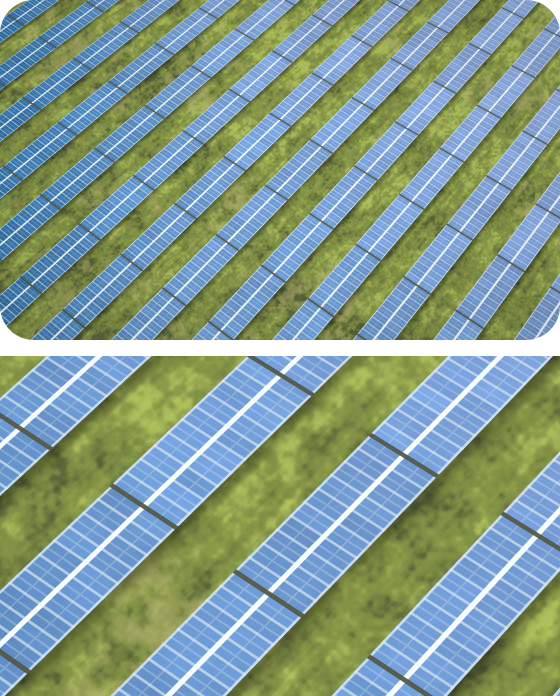
Top, the full canvas; bottom, a detail of the centre.
Reproduce this pattern procedurally as a Shadertoy shader.

```glsl
// Aerial view of a solar farm: diagonal rows of blue panels on mown grass.
// A ground-plane projection gives (row, table) coordinates that are repeated
// with floor/fract; value noise adds grass tufts, worn soil and panel tints.

const float PANEL_HALF = 0.262;   // half width of a row, in row spacings
const float MODULES = 10.0;       // modules along one table

float hash(vec2 p) {
    vec3 q = fract(vec3(p.xyx) * 0.1031);
    q += dot(q, q.yzx + 33.33);
    return fract((q.x + q.y) * q.z);
}

float valueNoise(vec2 p) {
    vec2 i = floor(p), f = fract(p);
    f = f * f * (3.0 - 2.0 * f);
    return mix(mix(hash(i), hash(i + vec2(1, 0)), f.x),
               mix(hash(i + vec2(0, 1)), hash(i + vec2(1, 1)), f.x), f.y);
}

float fbm(vec2 p) {
    float sum = 0.0, amp = 0.5;
    for (int i = 0; i < 4; i++) {
        sum += amp * valueNoise(p);
        p = mat2(1.6, 1.2, -1.2, 1.6) * p + 17.3;
        amp *= 0.55;
    }
    return sum;
}

// Share of a pixel of size px at offset d covered by a band of half width h
float band(float d, float h, float px) {
    return clamp((min(d + 0.5 * px, h) - max(d - 0.5 * px, -h)) / px, 0.0, 1.0);
}

// Signed distance to the nearest whole number
float toNearest(float x) {
    return x - floor(x + 0.5);
}

// Canvas point to ground: x counts rows, y counts tables along a row
vec2 groundCoords(vec2 p) {
    float down = 1.0 - p.y;
    float depth = 0.1767 + 0.0603 * down;
    return vec2(p.x - 0.1293 + 1.4009 * down,
                0.0250 + 0.6 * p.x - 0.91 * down) / depth;
}

vec3 grassColor(vec2 p, vec2 ground, float across) {
    float patches = fbm(p * 9.0 + 4.0);
    float tufts = fbm(p * 48.0);
    float grain = valueNoise(p * 170.0);
    float tracks = fbm(ground * vec2(16.0, 2.2));
    float t = 0.50 + 0.7 * (patches - 0.5) + 0.75 * (tufts - 0.5)
            + 0.28 * (grain - 0.5) + 0.45 * (tracks - 0.5);
    t += 0.16 * (p.x * 0.6 + p.y - 0.9);
    vec3 c = mix(vec3(0.33, 0.37, 0.21), vec3(0.49, 0.55, 0.26), smoothstep(0.05, 0.5, t));
    c = mix(c, vec3(0.66, 0.73, 0.35), smoothstep(0.45, 0.95, t));
    // Dry, worn soil
    float worn = smoothstep(0.58, 0.75, fbm(p * 7.0 + 31.0)) * smoothstep(0.35, 0.6, tufts);
    c = mix(c, vec3(0.64, 0.62, 0.41), 0.55 * worn);
    // Shadow beside the lower edge of each row
    float shade = smoothstep(0.39, 0.27, across) * step(0.0, across);
    return c * (1.0 - 0.33 * shade);
}

vec3 panelColor(vec2 p, float across, float along, vec2 id, vec2 px) {
    // Sky reflection: deep blue on the left, pale violet at upper right
    vec3 c = mix(vec3(0.17, 0.43, 0.65), vec3(0.40, 0.58, 0.80),
                 smoothstep(-0.1, 0.75, p.x + 0.12 * (1.0 - p.y)));
    c = mix(c, vec3(0.50, 0.62, 0.84), smoothstep(0.9, 2.3, p.x + p.y));
    float m = along * MODULES;
    c *= 0.96 + 0.08 * hash(id);
    c *= 0.96 + 0.08 * hash(vec2(floor(m) + id.y * MODULES, id.x * 2.0 + step(0.0, across)));
    c += 0.05 * (fbm(p * 30.0) - 0.45);

    // Fine cell lines, module seams, centre strip and outer frame
    vec3 frame = vec3(0.84, 0.89, 0.92);
    float mpx = px.y * MODULES;
    float cells = band(toNearest(m + 0.5), 0.05, mpx);
    float halves = band(abs(across) - 0.5 * PANEL_HALF, 0.005, px.x);
    float seams = band(toNearest(m), 0.07, mpx);
    float centre = band(across, 0.017, px.x);
    float rim = band(abs(across) - PANEL_HALF + 0.009, 0.009, px.x);
    c = mix(c, frame, 0.28 * max(cells, halves));
    c = mix(c, frame, 0.66 * seams);
    c = mix(c, vec3(0.94, 0.96, 0.97), centre);
    c = mix(c, frame, 0.8 * rim);

    // Dark joint between tables
    float joint = band(toNearest(along), 0.012, px.y);
    return mix(c, vec3(0.29, 0.31, 0.23), 0.9 * joint);
}

// Coverage of the canvas by a rectangle with rounded corners
float roundedCard(vec2 p, vec2 size, float radius) {
    vec2 q = abs(p - 0.5 * size) - 0.5 * size + radius;
    float d = length(max(q, 0.0)) + min(max(q.x, q.y), 0.0) - radius;
    return clamp(0.5 - d * iResolution.y, 0.0, 1.0);
}

void mainImage(out vec4 fragColor, in vec2 fragCoord) {
    vec2 p = fragCoord / iResolution.y;
    vec2 size = iResolution.xy / iResolution.y;
    vec2 ground = groundCoords(p);
    vec2 dx = dFdx(ground), dy = dFdy(ground);
    vec2 px = vec2(length(vec2(dx.x, dy.x)), length(vec2(dx.y, dy.y)));

    float row = floor(ground.x + 0.5);
    float across = ground.x - row;
    float along = ground.y + 0.06 * (hash(vec2(row, 7.0)) - 0.5);
    vec2 id = vec2(row, floor(along)) + 40.0;

    vec3 color = grassColor(p, ground, across);
    vec3 panel = panelColor(p, across, fract(along), id, px);
    color = mix(color, panel, band(across, PANEL_HALF, px.x));

    // Soft falloff towards the corners, then the white surround
    vec2 v = p / size - 0.5;
    color *= 1.04 - 0.28 * dot(v, v);
    color = mix(vec3(1.0), color, roundedCard(p, size, 0.1));
    fragColor = vec4(color, 1.0);
}
```
